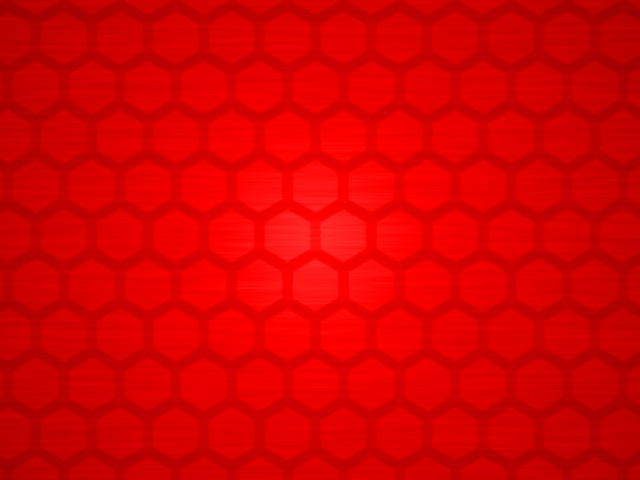
Reproduce this pattern procedurally as a Shadertoy shader.

```glsl
// Red brushed-metal honeycomb: pointy-topped hexagon cells split by darker walls,
// lit by a soft central glow. Cells come from two interleaved rectangular lattices;
// stretched value noise makes the horizontal brushing and the ragged wall edges.

float hash(vec2 p) {
    vec3 h = fract(vec3(p.xyx) * 0.1031);
    h += dot(h, h.yzx + 33.33);
    return fract((h.x + h.y) * h.z);
}

float valueNoise(vec2 p) {
    vec2 cell = floor(p);
    vec2 f = fract(p);
    f = f * f * (3.0 - 2.0 * f);
    float low = mix(hash(cell), hash(cell + vec2(1.0, 0.0)), f.x);
    float high = mix(hash(cell + vec2(0.0, 1.0)), hash(cell + vec2(1.0)), f.x);
    return mix(low, high, f.y);
}

// Offset from the nearest hexagon centre; neighbours in a row are 1 apart.
vec2 hexOffset(vec2 p) {
    vec2 period = vec2(1.0, sqrt(3.0));
    vec2 a = p - period * floor(p / period + 0.5);
    vec2 b = p - period * (floor(p / period) + 0.5);
    return dot(a, a) < dot(b, b) ? a : b;
}

// Long horizontal scratches at two scales, centred on zero.
float brushing(vec2 p) {
    float broad = valueNoise(p * vec2(6.0, 120.0) + 40.0);
    float fine = valueNoise(p * vec2(14.0, 290.0) + 90.0);
    return 0.45 * broad + 0.55 * fine - 0.5;
}

void mainImage(out vec4 fragColor, in vec2 fragCoord) {
    vec2 p = (fragCoord - 0.5 * iResolution.xy) / iResolution.y;
    float streak = brushing(p);

    // Honeycomb, about 11.5 cells across and 9.7 rows down
    vec2 gridPos = (p - vec2(-0.0677, 0.009)) / vec2(0.1165, 0.1191);
    gridPos.x += 0.025 * (valueNoise(p * vec2(14.0, 300.0) + 150.0) - 0.5);
    vec2 q = abs(hexOffset(gridPos));
    float slanted = dot(q, vec2(0.5, 0.8660));
    float edgeDistance = 0.5 - max(q.x, slanted);

    // Walls: the slanted ones are a little darker than the upright ones
    float blur = 0.018 + 6.0 / iResolution.y;
    float wall = 1.0 - smoothstep(0.095 - blur, 0.095 + blur, edgeDistance);
    float wallShade = mix(0.085, 0.125, smoothstep(-0.06, 0.06, slanted - q.x));

    // Glow, falling steadily to the corners with a hot spot in the middle
    float radius = length(p - vec2(-0.01, 0.0));
    float light = 1.08 - 0.46 * radius + 0.08 * exp(-40.0 * radius * radius);
    light *= 1.0 - wallShade * wall;
    light += streak * mix(0.09, 0.06, wall);

    // Light beyond full red spills into pink
    float spill = max(light - 1.0, 0.0);
    fragColor = vec4(min(light, 1.0), spill, spill, 1.0);
}
```
